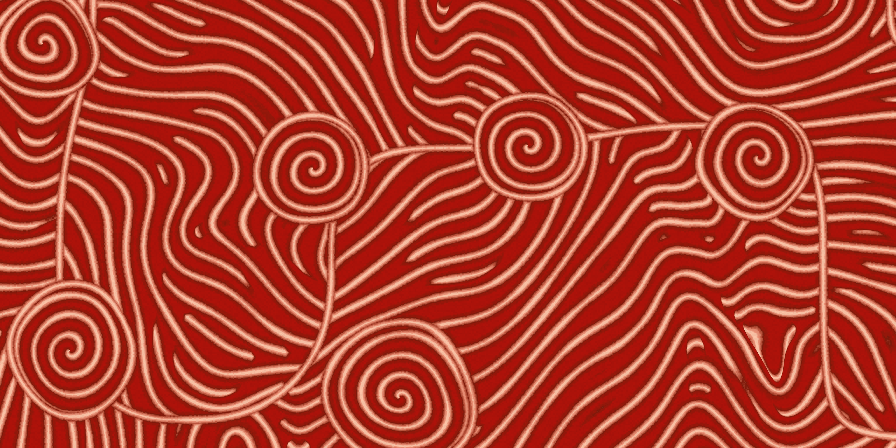
Give the GLSL for this pattern, as a Shadertoy shader.

```glsl
// Carved cream lines on red: scattered spiral discs lie over folded, flowing stripes.
// Stripes are contours of a warped height whose count adapts to its slope, so that
// spacing stays even; every part yields a distance to its line, coloured by one ramp.

float hash(vec2 p) {
    return fract(sin(dot(p, vec2(127.1, 311.7))) * 43758.5453);
}

float noise(vec2 p) {
    vec2 i = floor(p), f = fract(p);
    f = f * f * f * (f * (f * 6.0 - 15.0) + 10.0);
    return mix(mix(hash(i), hash(i + vec2(1, 0)), f.x),
               mix(hash(i + vec2(0, 1)), hash(i + vec2(1, 1)), f.x), f.y);
}

// Height whose contours are the stripes; each side leans its own way
float flowHeight(vec2 p, float side) {
    vec2 q = p * 2.3 + side * 17.3;
    p += 0.55 * (vec2(noise(q), noise(q + 31.7)) - 0.5);
    return dot(p, vec2(mix(-0.5, 0.45, side), 0.87)) + 0.22 * noise(p * 3.1 + 8.0);
}

// Distance to the nearest multiple of a period
float toMultiple(float x, float period) {
    return abs(fract(x / period + 0.5) - 0.5) * period;
}

float stripeDistance(vec2 p, float side) {
    const float e = 0.003;
    float h = flowHeight(p, side);
    vec2 slope = vec2(flowHeight(p + vec2(e, 0), side),
                      flowHeight(p + vec2(0, e), side)) - h;
    float steep = max(length(slope) / e, 0.12);
    float level = log2(steep);
    float period = 0.062 * exp2(floor(level));
    // Every second stripe tapers off before the spacing gets too narrow
    float taper = 0.025 * smoothstep(0.75, 1.0, fract(level));
    float kept = toMultiple(h, 2.0 * period) / steep;
    float fading = toMultiple(h + period, 2.0 * period) / steep + taper;
    return min(kept, fading);
}

float regionHeight(vec2 p) {
    return noise(p * 1.7 + 4.3) - 0.5;
}

// Two stripe regions with a line along their border
float flowDistance(vec2 p) {
    const float e = 0.003;
    float m = regionHeight(p);
    vec2 slope = vec2(regionHeight(p + vec2(e, 0)), regionHeight(p + vec2(0, e))) - m;
    float border = abs(m) / max(length(slope) / e, 0.3);
    float stripes = stripeDistance(p, step(0.0, m));
    return min(border, max(stripes, 0.016 - border));
}

// Lays spiral discs over the stripes, lower rows on top
float addDiscs(vec2 p, float d) {
    const float cellSize = 0.5;
    p += 0.03 * (vec2(noise(p * 6.0), noise(p * 6.0 + 19.0)) - 0.5);
    vec2 home = floor(p / cellSize);
    for (int y = 1; y >= -1; y--) {
        for (int x = -1; x <= 1; x++) {
            vec2 cell = home + vec2(x, y);
            if (hash(cell + 3.7) > 0.72) continue;
            vec2 jitter = vec2(hash(cell + 11.3), hash(cell + 27.9));
            vec2 v = p - (cell + 0.15 + 0.7 * jitter) * cellSize;
            float radius = mix(0.1, 0.205, hash(cell + 41.1));
            float r = length(v), rim = abs(r - radius);
            float spin = hash(cell + 53.3) < 0.5 ? -1.0 : 1.0;
            float turn = spin * atan(v.y, v.x) / 6.2831853;
            float spiral = toMultiple(r + 0.043 * (turn + 0.5), 0.043);
            d = r < radius ? spiral : d;
            // Leave a bare gap on both sides of the rim
            d = min(rim, max(d, 0.017 - rim));
        }
    }
    return d;
}

// Cream core, salmon shoulder, dark carved edge, then open red
vec3 lineRamp(float d) {
    vec3 c = vec3(0.97, 0.75, 0.64);
    c = mix(c, vec3(0.89, 0.54, 0.44), smoothstep(0.0010, 0.0036, d));
    c = mix(c, vec3(0.73, 0.33, 0.24), smoothstep(0.0040, 0.0072, d));
    c = mix(c, vec3(0.49, 0.10, 0.04), smoothstep(0.0070, 0.0102, d));
    c = mix(c, vec3(0.58, 0.09, 0.04), smoothstep(0.0100, 0.0125, d));
    return mix(c, vec3(0.67, 0.07, 0.04), smoothstep(0.0140, 0.0195, d));
}

void mainImage(out vec4 fragColor, in vec2 fragCoord) {
    vec2 p = fragCoord / iResolution.y;
    float d = addDiscs(p, flowDistance(p));

    // Uneven stroke width and a fine printed grain
    float grain = hash(floor(p * 256.0)) - 0.5;
    d += 0.003 * (noise(p * 16.0) - 0.5) + 0.002 * grain;
    vec3 color = lineRamp(d) * (1.0 + 0.05 * grain);
    fragColor = vec4(color, 1.0);
}
```
